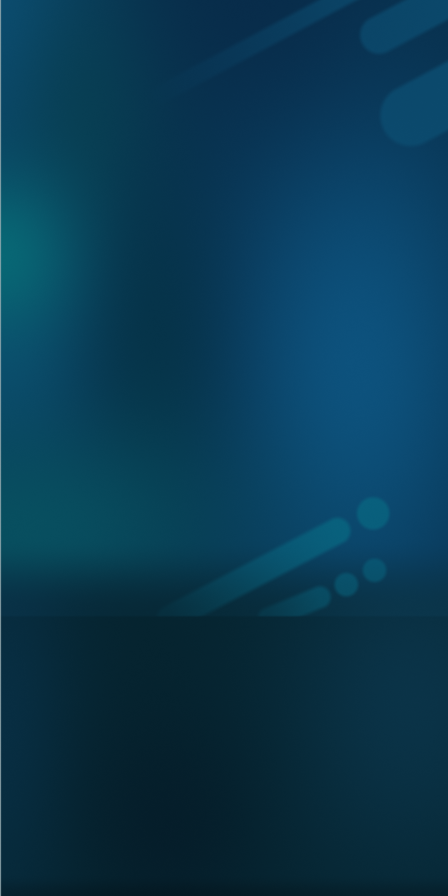
A WebGL 2 fragment shader for this background:

```glsl
#version 300 es
precision highp float;
// Deep blue and teal glows over a dark floor, with soft diagonal pills and dots.

uniform vec2 u_resolution;
out vec4 outColor;

const vec3 NAVY = vec3(0.03, 0.18, 0.29);
const vec3 BLUE = vec3(0.05, 0.32, 0.49);
const vec3 STEEL = vec3(0.045, 0.30, 0.44);
const vec3 TEAL = vec3(0.03, 0.41, 0.46);
const vec3 SEA = vec3(0.03, 0.32, 0.38);
const vec3 SHADE = vec3(0.02, 0.195, 0.275);
const vec3 CYAN = vec3(0.03, 0.41, 0.51);
const vec3 FLOOR = vec3(0.022, 0.14, 0.185);
const vec3 RIM = vec3(0.60, 0.68, 0.70);

// Hash without sine, used for dithering
float hash(vec2 p) {
    vec3 q = fract(vec3(p.xyx) * 0.1031);
    q += dot(q, q.yzx + 33.33);
    return fract((q.x + q.y) * q.z);
}

// Elliptical soft light
float glow(vec2 p, vec2 center, vec2 radius) {
    vec2 q = (p - center) / radius;
    return exp(-dot(q, q));
}

// Soft capsule whose opacity rises from tail to head
float pill(vec2 p, vec2 tail, vec2 head, float radius, float tailAlpha) {
    vec2 axis = head - tail;
    float t = clamp(dot(p - tail, axis) / dot(axis, axis), 0.0, 1.0);
    float d = length(p - tail - axis * t) - radius;
    return (1.0 - smoothstep(-0.007, 0.007, d)) * mix(tailAlpha, 1.0, t);
}

float disc(vec2 p, vec2 center, float radius) {
    return 1.0 - smoothstep(-0.006, 0.006, length(p - center) - radius);
}

vec3 upperWall(vec2 p) {
    vec3 c = NAVY;
    c = mix(c, STEEL, glow(p, vec2(0.0, 2.0), vec2(0.24, 0.5)));
    c = mix(c, vec3(0.03, 0.25, 0.32), 0.8 * glow(p, vec2(0.20, 1.72), vec2(0.17, 0.32)));
    c = mix(c, STEEL, 0.85 * glow(p, vec2(0.0, 1.18), vec2(0.25, 0.3)));
    c = mix(c, BLUE, glow(p, vec2(0.80, 1.18), vec2(0.31, 0.6)));
    c = mix(c, SHADE, 0.85 * glow(p, vec2(0.34, 1.2), vec2(0.15, 0.42)));
    c = mix(c, SEA, 0.9 * glow(p, vec2(0.05, 0.82), vec2(0.45, 0.25)));
    c = mix(c, TEAL, 0.95 * glow(p, vec2(0.0, 1.43), vec2(0.17, 0.19)));
    return mix(c, vec3(0.03, 0.16, 0.28), 0.6 * glow(p, vec2(0.6, 2.0), vec2(0.25, 0.3)));
}

vec3 lowerFloor(vec2 p) {
    vec3 c = FLOOR;
    c = mix(c, vec3(0.03, 0.18, 0.26), glow(p, vec2(0.0, 0.4), vec2(0.17, 0.5)));
    c = mix(c, vec3(0.04, 0.20, 0.28), glow(p, vec2(0.92, 0.45), vec2(0.3, 0.42)));
    c = mix(c, vec3(0.02, 0.11, 0.16), 0.8 * glow(p, vec2(0.38, 0.15), vec2(0.2, 0.25)));
    return c * mix(0.8, 1.0, smoothstep(0.0, 0.05, p.y));
}

void main() {
    vec2 p = gl_FragCoord.xy / u_resolution * vec2(1.0, 2.0);

    // Wall fading into the floor
    vec3 floorColor = lowerFloor(p);
    float horizon = smoothstep(0.63, 0.80, p.y);
    vec3 color = mix(floorColor + vec3(0.005, 0.02, 0.03) * smoothstep(0.621, 0.628, p.y),
                     upperWall(p), horizon);

    // Upper streak and pills
    color = mix(color, STEEL, 0.75 * pill(p, vec2(0.36, 1.79), vec2(0.81, 2.03), 0.02, 0.05));
    color = mix(color, STEEL, 0.85 * pill(p, vec2(0.846, 1.922), vec2(1.05, 2.03), 0.042, 0.85));
    color = mix(color, STEEL, 0.9 * pill(p, vec2(0.917, 1.742), vec2(1.1, 1.84), 0.068, 0.9));

    // Lower pills and dots, cut off at the floor line
    float accents = 0.75 * pill(p, vec2(0.38, 0.62), vec2(0.753, 0.815), 0.029, 0.12);
    accents = max(accents, 0.45 * pill(p, vec2(0.60, 0.62), vec2(0.714, 0.667), 0.024, 0.4));
    accents = max(accents, 0.7 * disc(p, vec2(0.833, 0.854), 0.036));
    for (int i = 0; i < 2; i++) {
        vec2 center = vec2(0.773, 0.695) + float(i) * vec2(0.063, 0.032);
        accents = max(accents, 0.5 * disc(p, center, 0.026));
    }
    color = mix(color, CYAN, accents * smoothstep(0.621, 0.628, p.y));

    // Thin pale rim on the left, then dithering
    color = mix(color, RIM, 0.8 * (1.0 - smoothstep(0.001, 0.004, p.x)));
    color += (hash(gl_FragCoord.xy) - 0.5) / 255.0;
    outColor = vec4(color, 1.0);
}
```
